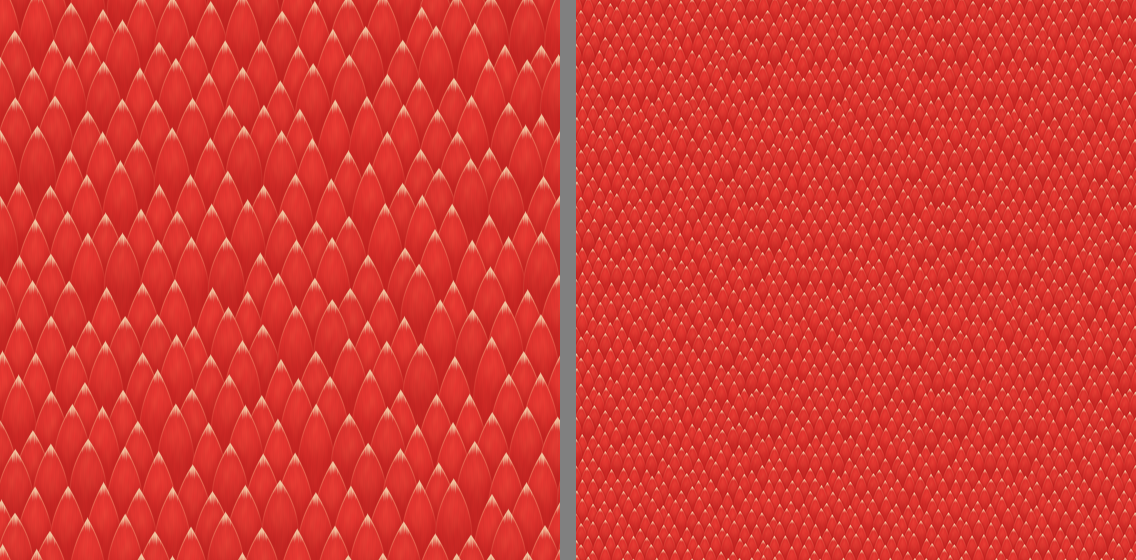
Left: one tile. Right: repeated 3 by 3.
Write a Shadertoy shader that draws this pattern.

```glsl
// Overlapping pointed red petals in staggered rows, with pale tips and thin pale rims.

const float CELLS = 16.0;       // petals across and rows down
const float HALF_WIDTH = 0.53;  // in cells
const float RIM_WIDTH = 0.028;  // in cells

const vec3 BODY  = vec3(0.895, 0.215, 0.192);
const vec3 GLOW  = vec3(0.905, 0.265, 0.215);
const vec3 DEEP  = vec3(0.730, 0.115, 0.110);
const vec3 RIM   = vec3(0.920, 0.490, 0.370);
const vec3 CREAM = vec3(0.950, 0.800, 0.650);

// Three random values per cell, wrapping at the canvas edge
vec3 hashCell(vec2 cell) {
    vec3 h = fract(mod(cell, CELLS).xyx * vec3(0.1031, 0.1030, 0.0973) + 0.137);
    h += dot(h, h.yxz + 33.33);
    return fract((h.xxy + h.yzz) * h.zyx);
}

// Fine lengthwise streaks from layered sines, about -1 to 1
float fibres(vec2 q, float seed) {
    float a = sin(q.x * 62.0 + 2.0 * sin(q.y * 3.1 + seed) + seed);
    float b = sin(q.x * 117.0 - 1.7 * sin(q.y * 5.3 + seed * 2.0));
    float c = sin(q.x * 31.0 + 2.5 * sin(q.y * 4.1 - seed));
    return (a + b + c) / 3.0;
}

// Soft uneven patches from layered sines, 0 to 1
float mottle(vec2 q, float seed) {
    float a = sin(q.x * 13.0 + seed + 1.5 * sin(q.y * 6.0 + seed));
    float b = sin(q.y * 8.0 - seed + 1.5 * sin(q.x * 17.0));
    return 0.5 + 0.25 * (a + b);
}

// Approximate signed distance to an arch; q.y is the depth below its tip
float petalDistance(vec2 q, float arch) {
    float rest = max(1.0 - q.y / arch, 0.0);
    float width = HALF_WIDTH * (1.0 - rest * rest);
    float slope = 2.0 * HALF_WIDTH * rest / arch;
    return (abs(q.x) - width) / sqrt(1.0 + slope * slope);
}

vec3 petalColor(vec2 q, float dist, float aa, vec3 rnd) {
    float seed = rnd.z * 40.0;
    float streak = fibres(q, seed);

    // Body: lighter centre, darker sides and base
    float centre = smoothstep(0.05, 0.36, -dist);
    vec3 col = mix(BODY, GLOW, centre * mottle(q, seed) * 0.8);
    col = mix(col, DEEP, 0.18 * (1.0 - centre));
    col = mix(col, DEEP, 0.65 * smoothstep(0.65, 1.9, q.y));
    col *= 1.0 + 0.022 * streak + 0.035 * (rnd.z - 0.5);

    // Rim fading towards the base
    float rim = smoothstep(-RIM_WIDTH - aa, -RIM_WIDTH * 0.4, dist);
    col = mix(col, RIM, rim * mix(0.85, 0.2, smoothstep(0.2, 1.3, q.y)));

    // Frayed pale tip
    float tip = 1.0 - smoothstep(0.06, 0.42, q.y + 0.07 * streak);
    return mix(col, CREAM, tip * 0.95);
}

// Lay one petal and its soft shadow over the colour below
vec3 layPetal(vec3 under, vec2 p, vec2 cell, float aa) {
    vec3 rnd = hashCell(cell);
    float stagger = 0.5 * mod(cell.y, 2.0);
    vec2 jitter = (rnd.xy - 0.5) * vec2(0.16, 0.80);
    vec2 tip = cell + vec2(stagger, 0.08) + jitter;
    vec2 q = vec2(p.x - tip.x, tip.y - p.y);

    float dist = petalDistance(q, mix(1.5, 1.85, rnd.z));
    float shade = 1.0 - smoothstep(0.0, 0.34, dist);
    under = mix(under, DEEP, 0.36 * shade * shade * smoothstep(-0.2, 0.5, q.y));
    float cover = 1.0 - smoothstep(-aa, aa, dist);
    return mix(under, petalColor(q, dist, aa, rnd), cover);
}

void mainImage(out vec4 fragColor, in vec2 fragCoord) {
    vec2 p = fragCoord / iResolution.xy * CELLS;
    float aa = 0.75 * CELLS / min(iResolution.x, iResolution.y);
    vec2 base = floor(p);
    vec3 col = DEEP;

    // Back to front: upper rows first, lower rows on top
    for (int row = 3; row >= -1; row--) {
        for (int column = -2; column <= 2; column++) {
            col = layPetal(col, p, base + vec2(column, row), aa);
        }
    }
    fragColor = vec4(col, 1.0);
}
```
